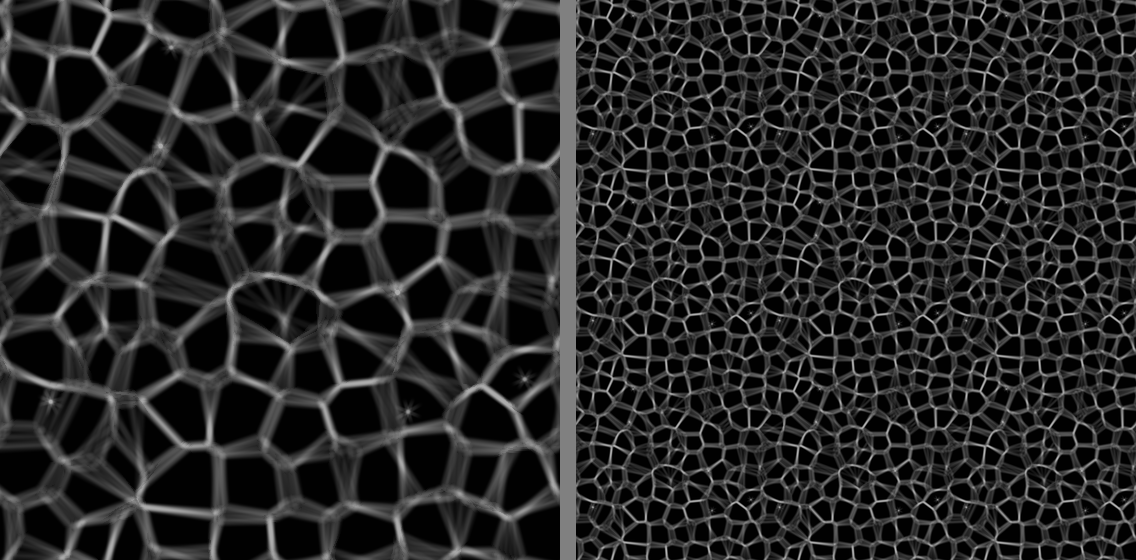
Left, the tile; right, the same tile 3 across and 3 down.
This texture is drawn by a three.js fragment shader. Its source:

```glsl
// Tileable web of pale translucent strands around dark rounded cells.
// Averages the borders of several Voronoi layers whose seeds drift a little,
// so steady borders stay bright and drifting ones fan out into faint veils.
varying vec2 vUv;

const float TAU = 6.2831853;
const float CELLS = 10.0;        // Voronoi cells across the tile
const int LAYERS = 9;            // drift steps that are averaged
const float STAR_CELLS = 5.0;    // possible starbursts across the tile
const int STAR_ARMS = 4;
const vec3 VOID_COLOR = vec3(0.004);
const vec3 STRAND_COLOR = vec3(0.68);

float hash(vec2 p) {
  return fract(sin(dot(p, vec2(127.1, 311.7))) * 43758.5453);
}

vec2 hash2(vec2 p) {
  return vec2(hash(p), hash(p + vec2(37.3, 17.9)));
}

// Seed of one wrapped cell, moved along its own small ellipse
vec2 driftingSeed(vec2 cell, float period, float phase) {
  vec2 id = mod(cell, period);
  vec2 rest = 0.5 + 0.76 * (hash2(id + 3.1) - 0.5);
  float reach = mix(0.04, 0.25, hash(id + 71.7));
  return rest + reach * sin(TAU * (phase + hash2(id + 41.3)));
}

// Distance to the bisector of the two nearest seeds, in cell units
float borderDistance(vec2 p, float period, float phase) {
  vec2 cell = floor(p);
  vec2 local = p - cell;
  vec2 nearest = vec2(9.0);
  vec2 second = vec2(9.0);
  float d1 = 100.0;
  float d2 = 100.0;
  for (int y = -1; y <= 1; y++) {
    for (int x = -1; x <= 1; x++) {
      vec2 shift = vec2(float(x), float(y));
      vec2 r = shift + driftingSeed(cell + shift, period, phase) - local;
      float d = dot(r, r);
      if (d < d1) {
        d2 = d1;
        second = nearest;
        d1 = d;
        nearest = r;
      } else if (d < d2) {
        d2 = d;
        second = r;
      }
    }
  }
  return 0.5 * (d2 - d1) / max(length(second - nearest), 0.001);
}

// Mean coverage of all drifting border layers
float strandWeb(vec2 uv) {
  float sum = 0.0;
  for (int i = 0; i < LAYERS; i++) {
    float phase = float(i) / float(LAYERS);
    float d = borderDistance(uv * CELLS, CELLS, phase);
    sum += 1.0 - smoothstep(0.015, 0.098, d);
  }
  return sum / float(LAYERS);
}

// Sparse asterisks of crossing, tapered arms
float starbursts(vec2 uv, float count) {
  vec2 cell = floor(uv * count);
  vec2 id = mod(cell, count);
  vec2 center = 0.3 + 0.4 * hash2(id + 9.4);
  vec2 q = (uv * count - cell - center) / count;
  float glow = 0.0;
  for (int i = 0; i < STAR_ARMS; i++) {
    float k = float(i);
    float jitter = hash(id + 5.7 * k + 23.0);
    float angle = 0.5 * TAU * (k + 0.7 * jitter) / float(STAR_ARMS);
    vec2 axis = vec2(cos(angle), sin(angle));
    float along = abs(dot(q, axis));
    float across = abs(dot(q, vec2(-axis.y, axis.x)));
    float taper = 1.0 - smoothstep(0.006, mix(0.02, 0.032, jitter), along);
    glow += taper * (1.0 - smoothstep(0.001, 0.0055, across));
  }
  return step(0.68, hash(id + 57.1)) * glow / float(STAR_ARMS);
}

void main() {
  float light = strandWeb(vUv) + 0.85 * starbursts(vUv, STAR_CELLS);
  gl_FragColor = vec4(mix(VOID_COLOR, STRAND_COLOR, min(light, 1.0)), 1.0);
}
```
